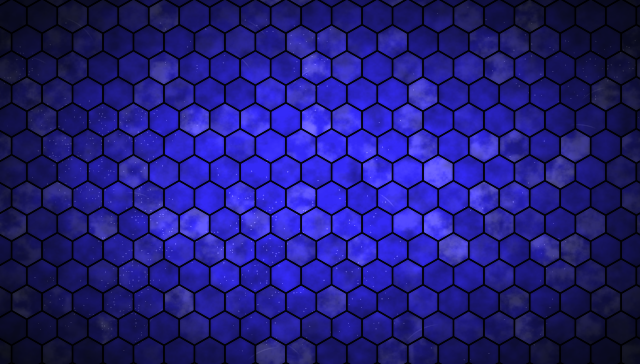
A WebGL 1 fragment shader for this pattern:

```glsl
precision highp float;
// Worn blue hexagon panels with dark seams, frosted patches and a vignette.

uniform vec2 u_resolution;

const vec2 REPEATS = vec2(21.0, 14.0);    // cells across, rows down
const vec2 GRID_SHIFT = vec2(0.88, 0.385);
const float ROW_HEIGHT = 0.8660254;       // row spacing in cell widths
const float SEAM_HALF_WIDTH = 0.029;
const float TAU = 6.2831853;

float hash(vec2 p) {
  return fract(sin(dot(p, vec2(127.1, 311.7))) * 43758.545);
}

// Value noise that wraps after a whole number of lattice steps.
float noise(vec2 p, vec2 period) {
  vec2 i = floor(p);
  vec2 f = fract(p);
  f = f * f * (3.0 - 2.0 * f);
  vec2 lo = floor(mod(i + 0.5, period));
  vec2 hi = floor(mod(i + 1.5, period));
  return mix(mix(hash(lo), hash(vec2(hi.x, lo.y)), f.x),
             mix(hash(vec2(lo.x, hi.y)), hash(hi), f.x), f.y);
}

float fbm(vec2 p, vec2 period) {
  float sum = 0.0;
  float weight = 0.533;
  for (int octave = 0; octave < 4; octave++) {
    sum += weight * noise(p, period);
    p *= 2.0;
    period *= 2.0;
    weight *= 0.5;
  }
  return sum;
}

// Nearest hexagon: xy is the offset from its centre, zw its wrapped index.
vec4 hexCell(vec2 p) {
  vec2 evenId = vec2(floor(p.x + 0.5), 2.0 * floor(p.y * 0.5 + 0.5));
  vec2 oddId = vec2(floor(p.x) + 0.5, 2.0 * floor(p.y * 0.5) + 1.0);
  vec2 toEven = (p - evenId) * vec2(1.0, ROW_HEIGHT);
  vec2 toOdd = (p - oddId) * vec2(1.0, ROW_HEIGHT);
  bool isEven = dot(toEven, toEven) < dot(toOdd, toOdd);
  vec2 id = isEven ? evenId : oddId;
  return vec4(isEven ? toEven : toOdd, floor(mod(id + 0.25, REPEATS)));
}

float hexEdgeDistance(vec2 p) {
  p = abs(p);
  return 0.5 - max(p.x, 0.5 * p.x + ROW_HEIGHT * p.y);
}

// One randomly sized dot in some squares of a wrapped grid.
float specks(vec2 uv, vec2 count, float density) {
  vec2 p = uv * count;
  vec2 id = floor(mod(floor(p) + 0.5, count));
  vec2 centre = 0.3 + 0.4 * vec2(hash(id + 3.7), hash(id + 8.1));
  float radius = 0.12 + 0.18 * hash(id + 5.3);
  float dot_ = 1.0 - smoothstep(radius * 0.4, radius + 0.12, length(fract(p) - centre));
  return dot_ * step(1.0 - density, hash(id + 1.9));
}

// Short, slightly bent hairlines, wrapped at the borders.
float scratches(vec2 uv, float aspect) {
  float sum = 0.0;
  for (int i = 0; i < 14; i++) {
    float k = float(i);
    vec2 centre = vec2(hash(vec2(k, 2.3)), hash(vec2(k, 7.9)));
    vec2 d = (fract(uv - centre + 0.5) - 0.5) * vec2(aspect, 1.0);
    float angle = 1.6 * (hash(vec2(k, 4.1)) - 0.5);
    float along = d.x * cos(angle) + d.y * sin(angle);
    float across = d.y * cos(angle) - d.x * sin(angle) + 4.0 * along * along;
    float span = 0.02 + 0.04 * hash(vec2(k, 9.2));
    sum += (1.0 - smoothstep(0.0005, 0.003, abs(across)))
         * (1.0 - smoothstep(0.4 * span, span, abs(along)));
  }
  return min(sum, 1.0);
}

float vignette(vec2 uv) {
  float radius = length((uv - 0.5) * vec2(2.0, 1.8));
  return mix(1.0, 0.12, smoothstep(0.15, 1.35, radius));
}

vec3 blueRamp(float level) {
  return vec3(0.01, 0.02, 0.0) + vec3(0.2, 0.15, 1.0) * level;
}

void main() {
  vec2 uv = gl_FragCoord.xy / u_resolution;
  float aspect = u_resolution.x / u_resolution.y;
  vec4 cell = hexCell(uv * REPEATS - GRID_SHIFT);
  float light = vignette(uv);

  // Each panel has its own cloudy tone and amount of frost.
  vec2 seed = vec2(hash(cell.zw), hash(cell.wz + 31.4)) * 200.0;
  float cloud = fbm(cell.xy * 2.2 + seed, vec2(256.0));
  float haze = fbm(cell.xy * 2.6 + seed.yx + 17.0, vec2(256.0));
  float tone = 0.6 + 0.66 * cloud + 0.12 * (hash(cell.zw + 12.6) - 0.5);
  vec3 color = blueRamp(min(light * tone, 0.97));
  float frost = pow(hash(cell.zw + 47.3), 2.5) * smoothstep(0.25, 0.75, haze);
  color += vec3(0.27, 0.27, 0.16) * frost * (0.25 + 0.75 * light);

  // Specks gather in patches, mostly on one side.
  float side = 0.5 + 0.5 * cos(TAU * (uv.x - 0.2));
  float patches = smoothstep(0.4, 0.7, fbm(uv * vec2(10.0, 6.0), vec2(10.0, 6.0)));
  float wear = specks(uv, vec2(210.0, 120.0), 0.22 * patches * (0.2 + 0.8 * side));
  wear += 0.6 * scratches(uv, aspect) * (0.4 + 0.6 * haze);
  color += vec3(0.2, 0.2, 0.18) * wear * (0.2 + 0.8 * light);

  // Dark seams, with a soft shade beside them.
  float edge = hexEdgeDistance(cell.xy);
  float pixel = REPEATS.x / u_resolution.x;
  color *= 0.86 + 0.14 * smoothstep(0.0, 0.12, edge);
  float panel = smoothstep(SEAM_HALF_WIDTH - 0.5 * pixel, SEAM_HALF_WIDTH + 0.5 * pixel, edge);
  color = mix(vec3(0.01, 0.01, 0.07) * light, color, panel);
  gl_FragColor = vec4(color, 1.0);
}
```
